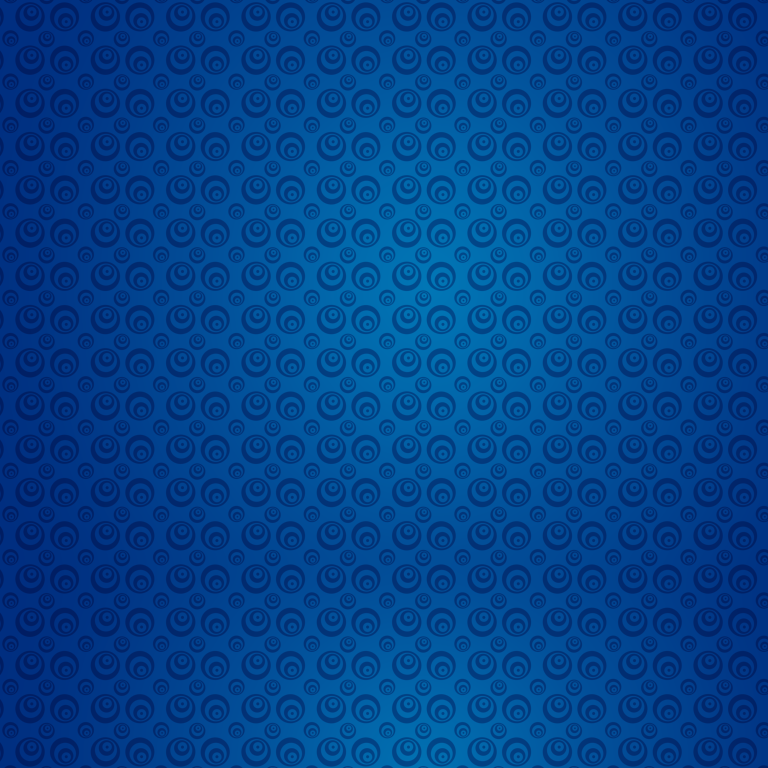
A WebGL 2 fragment shader for this pattern:

```glsl
#version 300 es
precision highp float;
// Blue radial glow covered with a lattice of large and small off-centre ring motifs.

uniform vec2 u_resolution;
out vec4 fragColor;

// Antialiased disc coverage
float disc(vec2 p, vec2 center, float radius, float soft) {
    return smoothstep(soft, -soft, length(p - center) - radius);
}

// Nested rings in a lattice; lean is +1 for upward, -1 for downward
float ringLattice(vec2 p, vec2 anchor, float radius, float lean, float pixel) {
    vec2 period = vec2(0.0981, 0.0563);
    vec2 q = p - anchor;
    q -= period * floor(q / period + 0.5);
    q = q * vec2(1.0, lean) / radius;
    float soft = 0.75 * pixel / radius;

    float ink = disc(q, vec2(0.0), 1.0, soft);
    ink -= disc(q, vec2(0.04, 0.12), 0.75, soft);
    ink += disc(q, vec2(0.08, 0.27), 0.53, soft);
    ink -= disc(q, vec2(0.12, 0.35), 0.32, soft);
    ink += disc(q, vec2(0.12, 0.33), 0.10, soft);
    return clamp(ink, 0.0, 1.0);
}

// Smooth minimum, joins the two glows without a crease
float softMin(float a, float b, float k) {
    float h = max(k - abs(a - b), 0.0) / k;
    return min(a, b) - 0.25 * h * h * k;
}

// Bright glows above the middle and at the bottom edge
vec3 glowColor(vec2 p) {
    float upper = length((p - vec2(0.56, 0.63)) * vec2(1.0, 0.85));
    float lower = length(p - vec2(0.55, 0.0)) + 0.05;
    float d = softMin(upper, lower, 0.06);
    vec3 bright = vec3(0.0, 0.49, 0.73);
    vec3 middle = vec3(0.01, 0.35, 0.63);
    vec3 deep = vec3(0.0, 0.18, 0.50);
    vec3 color = mix(bright, middle, smoothstep(-0.12, 0.32, d));
    return mix(color, deep, smoothstep(0.12, 0.64, d));
}

void main() {
    float pixel = 1.0 / min(u_resolution.x, u_resolution.y);
    vec2 p = gl_FragCoord.xy * pixel;

    // Large pair, then the small pair halfway between rows
    float ink = ringLattice(p, vec2(0.0391, 0.978), 0.0191, 1.0, pixel);
    ink += ringLattice(p, vec2(0.0840, 0.978), 0.0189, -1.0, pixel);
    ink += ringLattice(p, vec2(0.0606, 0.949), 0.0106, 1.0, pixel);
    ink += ringLattice(p, vec2(0.1117, 0.950), 0.0106, -1.0, pixel);

    vec3 ground = glowColor(p);
    vec3 inked = ground * vec3(0.9, 0.63, 0.77);
    fragColor = vec4(mix(ground, inked, clamp(ink, 0.0, 1.0)), 1.0);
}
```
